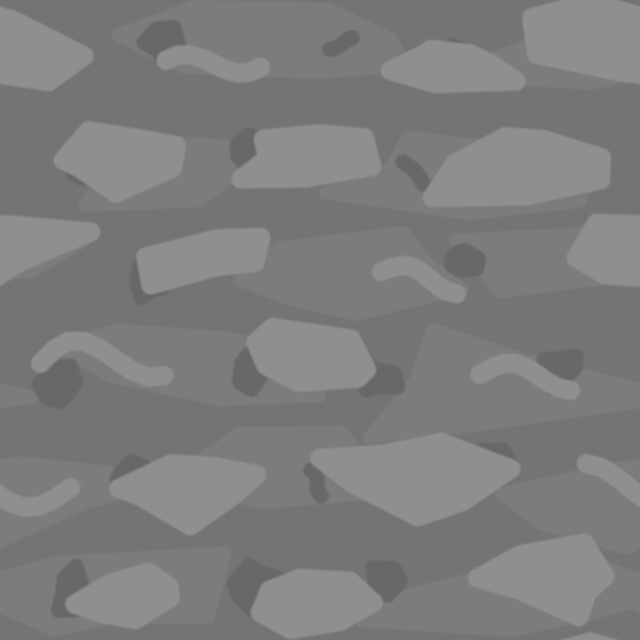
This pattern is drawn by a Shadertoy shader. Its source:

```glsl
const float TAU = 6.2831853;
const float EDGE = 0.003;

const vec3 SHADE = vec3(0.455);
const vec3 MID   = vec3(0.485);
const vec3 LIGHT = vec3(0.562);
const vec3 DEEP  = vec3(0.408);

float hash(vec2 cell, float salt) {
    return fract(sin(dot(cell, vec2(127.1, 311.7)) + salt * 74.7) * 43758.5453);
}

vec2 rotate(vec2 p, float angle) {
    float c = cos(angle), s = sin(angle);
    return vec2(c * p.x - s * p.y, s * p.x + c * p.y);
}

float segment(vec2 p, vec2 a, vec2 b) {
    vec2 ab = b - a;
    return length(p - a - ab * clamp(dot(p - a, ab) / dot(ab, ab), 0.0, 1.0));
}

// Corner of a jagged ring with uneven angles and radii
vec2 corner(vec2 cell, float seed, float k, float count, vec2 reach) {
    k = mod(k, count);
    float angle = TAU * (k + 0.6 * hash(cell, seed + k)) / count;
    float radius = mix(0.35, 1.0, hash(cell, seed + k + 20.0));
    return reach * radius * vec2(cos(angle), sin(angle));
}

// Signed distance to the polygon through those corners
float shard(vec2 p, vec2 cell, float seed, vec2 reach) {
    const float COUNT = 7.0;
    float dist = 1e3, side = 1.0;
    vec2 a = corner(cell, seed, COUNT - 1.0, COUNT, reach);
    for (float k = 0.0; k < COUNT; k++) {
        vec2 b = corner(cell, seed, k, COUNT, reach);
        dist = min(dist, segment(p, a, b));
        bool crosses = (a.y > p.y) != (b.y > p.y);
        if (crosses && p.x < a.x + (b.x - a.x) * (p.y - a.y) / (b.y - a.y)) side = -side;
        a = b;
    }
    return side * dist;
}

vec2 wavePoint(float t, vec2 reach, float bend, float phase) {
    return reach * vec2(0.5 * t, bend * sin(2.4 * t + phase));
}

// Distance to a short wavy stroke
float worm(vec2 p, vec2 cell, float seed, vec2 reach) {
    const float STEPS = 8.0;
    float bend = 0.55 * hash(cell, seed + 41.0);
    float phase = TAU * hash(cell, seed + 42.0);
    float dist = 1e3;
    vec2 a = wavePoint(-1.0, reach, bend, phase);
    for (float k = 1.0; k <= STEPS; k++) {
        vec2 b = wavePoint(2.0 * k / STEPS - 1.0, reach, bend, phase);
        dist = min(dist, segment(p, a, b));
        a = b;
    }
    return dist;
}

// Coverage of scattered patches on a staggered, wrapping grid (even row count)
float patches(vec2 uv, vec2 grid, vec2 reach, float corners, float tilt,
              float wormShare, float presence, float seed) {
    vec2 p = uv * grid;
    float dist = 1e3;
    for (float j = -1.0; j <= 1.0; j++) {
        float row = floor(p.y) + j;
        float shift = 0.5 * mod(row, 2.0);
        for (float i = -1.0; i <= 1.0; i++) {
            float column = floor(p.x - shift) + i;
            vec2 cell = mod(vec2(column, row), grid);
            if (hash(cell, seed + 50.0) > presence) continue;

            vec2 jitter = vec2(hash(cell, seed + 51.0), hash(cell, seed + 52.0)) - 0.5;
            vec2 centre = vec2(column + shift, row) + 0.5 + 0.3 * jitter;
            vec2 q = rotate((p - centre) / grid, tilt * (hash(cell, seed + 53.0) - 0.5));
            vec2 size = reach * mix(0.65, 1.1, hash(cell, seed + 54.0));

            bool isWorm = hash(cell, seed + 55.0) < wormShare;
            float shape = isWorm ? worm(q, cell, seed, size) : shard(q, cell, seed, size);
            dist = min(dist, shape - corners);
        }
    }
    return 1.0 - smoothstep(-EDGE, EDGE, dist);
}

void mainImage(out vec4 fragColor, in vec2 fragCoord) {
    vec2 uv = fragCoord / iResolution.xy;

    // Broad faint bands, small deep flecks, then pale shards on top
    float bands  = patches(uv, vec2(2.0, 6.0), vec2(0.30, 0.090), 0.010, 0.15, 0.0, 1.0, 3.0);
    float flecks = patches(uv, vec2(4.0, 6.0), vec2(0.050, 0.038), 0.012, 2.6, 0.35, 0.75, 111.0);
    float shards = patches(uv, vec2(3.0, 6.0), vec2(0.185, 0.072), 0.015, 0.45, 0.22, 1.0, 217.0);

    vec3 colour = mix(SHADE, MID, bands);
    colour = mix(colour, DEEP, flecks);
    colour = mix(colour, LIGHT, shards);
    fragColor = vec4(colour, 1.0);
}
```
